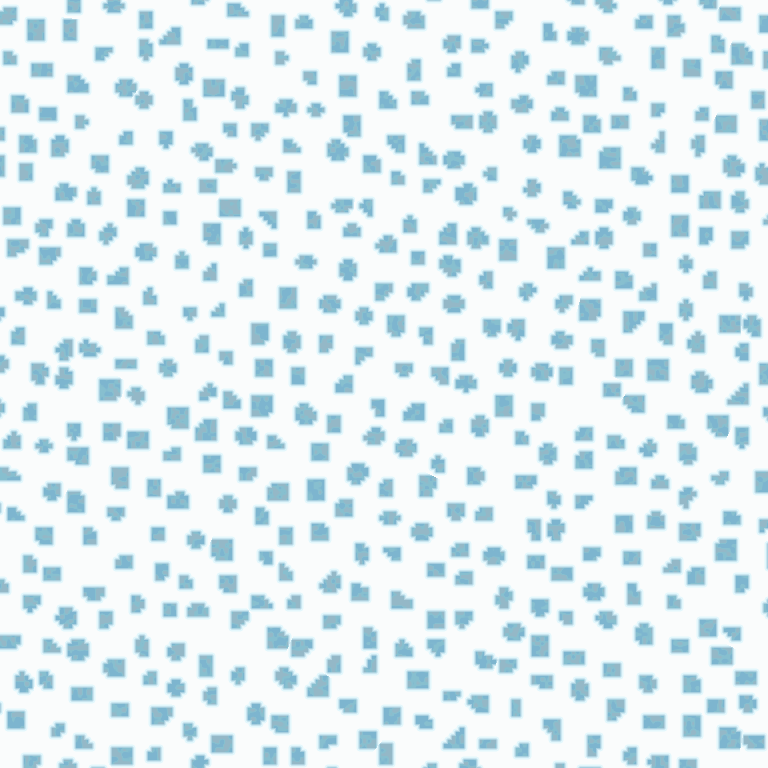
Give the GLSL for this pattern, as a WebGL 2 fragment shader.

```glsl
#version 300 es
precision highp float;
// Scattered small blocky blue flecks with pale cyan fringes on near-white paper.

#define BLOCKS 192.0      // square blocks across the canvas
#define DOTS 20.8         // flecks across the canvas
#define TILT 0.3          // rotation of the scatter rows, radians
#define JITTER vec2(0.46, 0.42)
#define HALF_MIN 1.42     // smallest and largest half size, in blocks
#define HALF_MAX 2.55
#define PAPER vec3(0.98, 0.99, 0.99)
#define HALO vec3(0.89, 0.97, 0.99)
#define RIM vec3(0.73, 0.86, 0.91)
#define DEEP vec3(0.49, 0.71, 0.81)
#define BRIGHT vec3(0.53, 0.75, 0.81)
#define GREYED vec3(0.58, 0.72, 0.78)

uniform vec2 u_resolution;
out vec4 fragColor;

// Integer hash: three random values in 0..1 for a cell and a salt
vec3 hash3(vec2 cell, int salt) {
    uvec3 v = uvec3(ivec3(ivec2(cell), salt)) * 1664525u + 1013904223u;
    v.x += v.y * v.z; v.y += v.z * v.x; v.z += v.x * v.y;
    v ^= v >> 16u;
    v.x += v.y * v.z; v.y += v.z * v.x; v.z += v.x * v.y;
    return vec3(v >> 8u) / 16777216.0;
}

float valueNoise(vec2 p) {
    vec2 cell = floor(p), f = smoothstep(0.0, 1.0, fract(p));
    float low = mix(hash3(cell, 7).x, hash3(cell + vec2(1, 0), 7).x, f.x);
    float high = mix(hash3(cell + vec2(0, 1), 7).x, hash3(cell + 1.0, 7).x, f.x);
    return mix(low, high, f.y);
}

// Nearest fleck: offset to its centre in scatter units; its cell goes to id
vec2 nearestFleck(vec2 q, out vec2 id) {
    vec2 best = vec2(9.0);
    for (int j = -1; j <= 1; j++) {
        float row = floor(q.y) + float(j);
        float shift = 0.5 * mod(row, 2.0) + 0.25 * hash3(vec2(row, 0), 1).x;
        for (int i = -1; i <= 1; i++) {
            vec2 cell = vec2(floor(q.x - shift) + float(i), row);
            vec2 centre = cell + 0.5 + vec2(shift, 0.0)
                        + JITTER * (hash3(cell, 2).xy - 0.5);
            vec2 offset = centre - q;
            if (dot(offset, offset) < dot(best, best)) {
                best = offset;
                id = cell;
            }
        }
    }
    return best;
}

// Is a block, placed relative to the fleck centre, part of the fleck?
bool isLit(vec2 block, vec3 size, vec3 cut) {
    vec2 s = block / mix(vec2(HALF_MIN), vec2(HALF_MAX), size.xy);
    vec2 corner = sign(cut.xy - 0.5);
    float bevel = size.z < 0.5 ? 2.0 : 1.4;
    return max(abs(s.x), abs(s.y)) < 1.0
        && abs(s.x) + abs(s.y) < bevel
        && dot(s, corner) < mix(0.5, 2.2, cut.z);
}

void main() {
    vec2 p = gl_FragCoord.xy / min(u_resolution.x, u_resolution.y) * BLOCKS;
    float scale = DOTS / BLOCKS;
    mat2 turn = mat2(cos(TILT), sin(TILT), -sin(TILT), cos(TILT));

    vec2 id = vec2(0.0);
    vec2 centre = p + transpose(turn) * nearestFleck(turn * p * scale, id) / scale;
    vec3 size = hash3(id, 3), cut = hash3(id, 4);

    // Distance to the closest lit block, in blocks
    float d = 2.0;
    for (int j = -1; j <= 1; j++) {
        for (int i = -1; i <= 1; i++) {
            vec2 block = floor(p) + 0.5 + vec2(i, j);
            if (isLit(block - centre, size, cut))
                d = min(d, length(max(abs(p - block) - 0.5, 0.0)));
        }
    }

    // Mottled body, then rim, fringe and paper going outward
    float mottle = valueNoise(p * 0.9);
    vec3 color = mix(DEEP, BRIGHT, smoothstep(0.36, 0.46, mottle));
    color = mix(color, GREYED, smoothstep(0.56, 0.68, mottle));
    color = mix(color, RIM, smoothstep(0.0, 0.2, d));
    color = mix(color, HALO, smoothstep(0.28, 0.5, d));
    color = mix(color, PAPER, smoothstep(0.75, 1.0, d));
    fragColor = vec4(color, 1.0);
}
```
